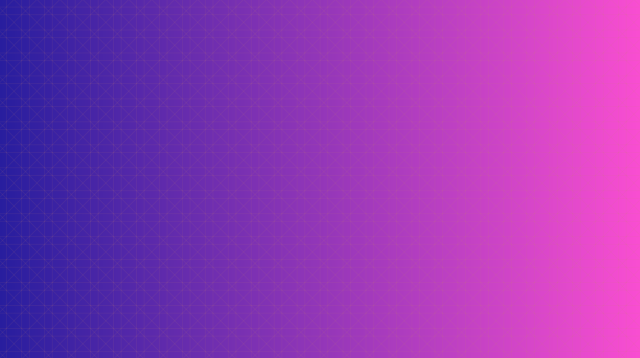
This background is drawn by a WebGL 1 fragment shader. Its source:

```glsl
precision highp float;
// A horizontal blend from deep indigo to hot pink, overlaid with a faint
// lattice: paired horizontal and vertical lines, and diagonals that cross
// in the middle of each cell. Lengths are fractions of the canvas width.
uniform vec2 u_resolution;

// Distance to line pairs at +-offset from the middle of each period
vec2 pairDistance(vec2 p, float period, float offset) {
  vec2 centred = mod(p + 0.5 * period, period) - 0.5 * period;
  return abs(abs(centred) - offset);
}

// Coverage of both line families, added so that crossings stand out
float lineCoverage(vec2 d, float halfWidth, float pixel) {
  vec2 c = 1.0 - smoothstep(halfWidth - 0.6 * pixel, halfWidth + 0.6 * pixel, d);
  return c.x + c.y;
}

void main() {
  // Position measured from the upper left corner
  vec2 p = vec2(gl_FragCoord.x, u_resolution.y - gl_FragCoord.y) / u_resolution.x;

  // Background gradient, lifted slightly in the middle
  vec3 color = mix(vec3(0.155, 0.115, 0.62), vec3(0.975, 0.305, 0.82), p.x);
  color += vec3(0.04, 0.01, 0.01) * p.x * (1.0 - p.x);

  // Lattice coordinates: one unit per tile, origin inside a wide cell
  float tile = 0.03587;
  vec2 q = (p - vec2(0.3806, 0.2143)) / tile;
  vec2 diagonal = vec2(q.x + q.y, q.x - q.y);
  float pixel = 1.0 / (u_resolution.x * tile);
  float halfWidth = 0.0007 / tile;

  // Straight and diagonal lines
  float grid = lineCoverage(pairDistance(q, 1.0, 1.0 / 3.0), halfWidth, pixel);
  float cross = lineCoverage(pairDistance(diagonal, 1.0, 0.0) * 0.7071, halfWidth, pixel);
  vec3 lineColor = vec3(0.78, 0.5, 0.42);
  color = mix(color, lineColor, 0.085 * grid + 0.085 * cross);

  gl_FragColor = vec4(color, 1.0);
}
```
